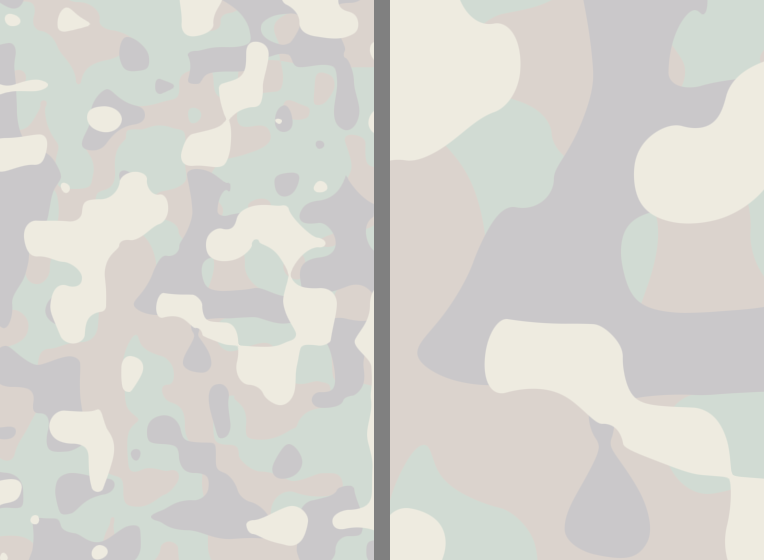
Left, the full canvas; right, a detail of the centre.
A Shadertoy shader for this pattern:

```glsl
float hash(vec2 cell) {
    return fract(sin(dot(cell, vec2(127.1, 311.7))) * 43758.5453);
}

float valueNoise(vec2 p) {
    vec2 cell = floor(p), f = fract(p);
    vec2 s = f * f * (3.0 - 2.0 * f);
    float low = mix(hash(cell), hash(cell + vec2(1, 0)), s.x);
    float high = mix(hash(cell + vec2(0, 1)), hash(cell + vec2(1, 1)), s.x);
    return mix(low, high, s.y);
}

// Fine blobs gathered into larger patches by a coarse octave
float blobField(vec2 p, float seed) {
    p += seed;
    vec2 bend = vec2(valueNoise(p * 12.0 + 3.3), valueNoise(p * 12.0 + 47.8)) - 0.5;
    p += 0.028 * bend;
    return 0.7 * valueNoise(p * 18.0) + 0.3 * valueNoise(p * 8.3 + 21.4);
}

// Antialiased coverage of the field above a threshold
float patchMask(vec2 p, float seed, float threshold) {
    float field = blobField(p, seed);
    float softness = max(0.7 * fwidth(field), 1e-4);
    return smoothstep(-softness, softness, field - threshold);
}

void mainImage(out vec4 fragColor, in vec2 fragCoord) {
    vec2 p = fragCoord / iResolution.y;

    vec3 mint = vec3(0.82, 0.86, 0.826);
    vec3 blush = vec3(0.86, 0.828, 0.804);
    vec3 grey = vec3(0.793, 0.785, 0.792);
    vec3 cream = vec3(0.933, 0.922, 0.88);

    // Camouflage layers, painted from back to front
    vec3 color = mix(mint, blush, patchMask(p, 2.7, 0.55));
    color = mix(color, grey, patchMask(p, 7.1, 0.565));
    color = mix(color, cream, patchMask(p, 13.6, 0.62));

    fragColor = vec4(color, 1.0);
}
```
